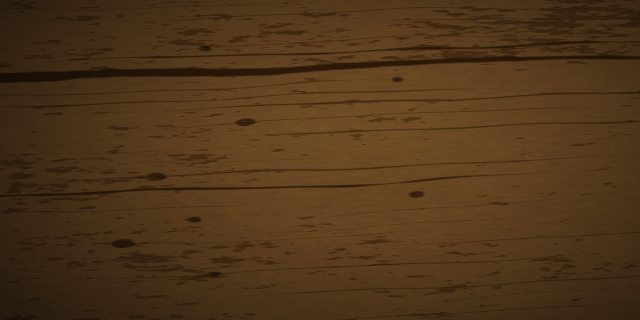
Write a WebGL 1 fragment shader that draws this texture.

```glsl
precision highp float;
// Draws dim, weathered brown planks with flecked grain, long cracks and knots.

uniform vec2 u_resolution;

const vec3 WOOD = vec3(0.437, 0.297, 0.145);       // fully lit bare wood
const vec3 STAIN_TINT = vec3(0.60, 0.53, 0.42);    // multiplies stained wood
const vec3 CRACK_TINT = vec3(0.42, 0.35, 0.24);    // multiplies cracks and knots
const vec2 LIGHT_CENTER = vec2(1.15, 0.55);
const vec2 LIGHT_FALLOFF = vec2(0.52, 1.45);
const float STAIN_AMOUNT = 0.78;
const float GAP_HEIGHT = 0.757;                    // the wide gap between planks
const float CLEAN_HEIGHT = 0.64;                   // band with few stains
const float SOFT = 0.003;                          // edge softness
const int CRACKS = 26;

float hash(vec2 p) {
  return fract(sin(dot(p, vec2(127.1, 311.7))) * 43758.545);
}

// Cellular noise: one signed round bump per jittered cell, about -1 to 1.
float cellBumps(vec2 p) {
  vec2 cell = floor(p);
  float sum = 0.0;
  for (int j = -1; j <= 1; j++) {
    for (int i = -1; i <= 1; i++) {
      vec2 id = cell + vec2(float(i), float(j));
      vec2 d = p - id - vec2(hash(id), hash(id + 37.3));
      float k = max(0.0, 1.0 - dot(d, d));
      sum += (2.0 * hash(id + 71.9) - 1.0) * k * k;
    }
  }
  return sum;
}

// Follows the grain: it climbs to the right, more steeply near the bottom.
vec2 grainSpace(vec2 p) {
  float lift = p.x * mix(0.065, 0.025, p.y);
  lift += 0.005 * sin(3.1 * p.x + 4.0 * p.y) + 0.002 * sin(9.0 * p.x - 11.0 * p.y);
  return vec2(p.x, p.y - lift);
}

float inside(float d, float soft) {
  return 1.0 - smoothstep(-soft, soft, d);
}

void main() {
  vec2 p = gl_FragCoord.xy / u_resolution.y;
  vec2 g = grainSpace(p);
  float soft = max(SOFT, 0.8 / u_resolution.y);

  // Grain at several sizes, stretched along the boards
  float broad = cellBumps(g * vec2(2.3, 9.0) + 5.0);
  float streak = cellBumps(g * vec2(9.0, 68.0) + 17.0);
  float fleck = cellBumps(g * vec2(24.0, 130.0) + 43.0);
  float fine = cellBumps(g * vec2(58.0, 240.0) + 91.0);

  // Worn stains: clustered, sparse in the clean band, dense along the gap
  float band = (g.y - CLEAN_HEIGHT) / 0.12;
  float rim = exp(-abs(g.y - GAP_HEIGHT - 0.02) / 0.018) * smoothstep(0.7, 1.3, p.x);
  float wear = 0.45 * streak + 0.5 * fleck + 0.35 * fine + 0.5 * broad;
  wear += 0.5 * rim - 0.35 * exp(-band * band);
  float stain = STAIN_AMOUNT * smoothstep(0.22, 0.78, wear);

  // Cracks of random length and depth, some running through a knot
  float dark = 0.0;
  for (int i = 0; i < CRACKS; i++) {
    float n = float(i);
    float r = hash(vec2(n, 3.7));
    float s = hash(vec2(n, 8.1));
    float t = hash(vec2(n, 15.3));
    float height = -0.12 + 1.12 * (n + 0.8 * r) / float(CRACKS);
    float wave = 0.005 * sin(4.0 * p.x + 6.3 * s) + 0.002 * sin(13.0 * p.x + 6.3 * t);
    float y = g.y - height - wave;

    float depth = s * s;
    float reach = mix(0.35, 1.3, s);
    float along = abs(p.x - 2.0 * t) / reach;
    float fade = 1.0 - smoothstep(0.55, 1.0, along);
    float width = mix(0.0004, 0.0032, depth) * (1.0 + 0.6 * streak);
    float line = inside(abs(y) - width * fade, soft);
    dark = max(dark, line * fade * mix(0.4, 0.95, depth));

    float size = mix(0.008, 0.019, r * r) * step(0.5, hash(vec2(n, 27.9)));
    vec2 k = vec2((p.x - 2.0 * hash(vec2(n, 51.7))) * 0.47, y);
    float knot = length(k) - size * (1.0 + 0.22 * streak + 0.18 * fleck);
    float shade = 0.85 + 0.15 * fine;
    dark = max(dark, inside(knot, 1.3 * soft) * step(0.001, size) * shade);
  }

  // Ragged plank gap, tapering to the right
  float gapWidth = mix(0.015, 0.005, clamp(0.5 * p.x, 0.0, 1.0));
  float gapY = g.y - GAP_HEIGHT - 0.004 * sin(5.0 * p.x);
  float gap = abs(gapY) - gapWidth * (1.0 + 0.2 * streak + 0.15 * fleck);
  dark = max(dark, inside(gap, 1.3 * soft));

  // Off-centre light fading into the corners
  vec2 away = p - LIGHT_CENTER;
  float light = exp(-dot(LIGHT_FALLOFF, away * away));

  vec3 color = WOOD * light * (1.0 + 0.035 * fleck + 0.03 * fine + 0.03 * broad);
  color *= mix(vec3(1.0), STAIN_TINT, stain);
  color = mix(color, WOOD * light * CRACK_TINT, dark);
  gl_FragColor = vec4(color, 1.0);
}
```
